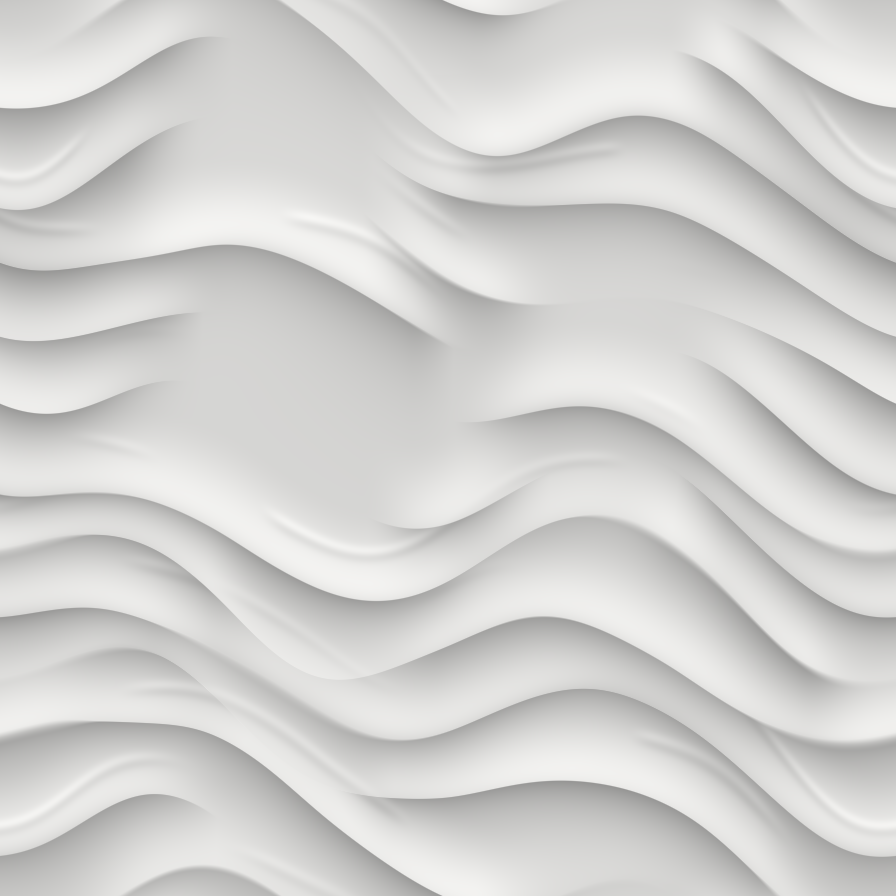
Give the GLSL for this background, as a WebGL 1 fragment shader.

```glsl
precision highp float;
uniform vec2 u_resolution;

const float TAU = 6.2831853;
const float LAYERS = 12.0;  // folds per tile height
const float DRIFT = 3.0;    // folds descended across one tile width

float hash(vec2 p) {
  vec3 q = fract(vec3(p.xyx) * 0.1031);
  q += dot(q, q.yzx + 33.33);
  return fract((q.x + q.y) * q.z);
}

// Smooth value noise that wraps once per unit square
float wrapNoise(vec2 p, vec2 cells, float seed) {
  p *= cells;
  vec2 cell = floor(p);
  vec2 f = p - cell;
  f = f * f * f * (f * (f * 6.0 - 15.0) + 10.0);
  vec2 a = floor(mod(cell + 0.5, cells)) + seed * 19.0;
  vec2 b = floor(mod(cell + 1.5, cells)) + seed * 19.0;
  return mix(mix(hash(a), hash(vec2(b.x, a.y)), f.x),
             mix(hash(vec2(a.x, b.y)), hash(b), f.x), f.y);
}

// Height of the lower edge of one fold
float foldEdge(float x, float index) {
  float level = (index - DRIFT * x) / LAYERS;
  vec2 q = vec2(x, level);
  float wave = 0.047 * cos(TAU * (2.0 * x - 1.44) + 0.7 * sin(TAU * level));
  wave += 0.025 * sin(TAU * (x + level) + 0.6);
  wave += 0.07 * (wrapNoise(q, vec2(3.0, 5.0), 1.0) - 0.5);
  wave += 0.065 * (wrapNoise(q, vec2(4.0, 13.0), 2.0) - 0.5);
  return level + wave;
}

// Tone of a fold at a distance above its edge
float foldTone(float d, vec2 q) {
  float rounding = wrapNoise(q, vec2(3.0, 12.0), 4.0);
  float tone = 0.968 - 0.12 * smoothstep(0.01, 0.10, d);
  tone -= 0.13 * rounding * exp(-d / (0.003 + 0.012 * rounding));

  // Faint crease running along the fold
  float offset = 0.018 + 0.05 * wrapNoise(q, vec2(4.0, 12.0), 5.0);
  float visible = smoothstep(0.5, 0.75, wrapNoise(q, vec2(5.0, 12.0), 6.0));
  float t = (d - offset) / 0.007;
  return tone + 0.11 * visible * t * exp(-min(t * t, 40.0));
}

void main() {
  vec2 p = gl_FragCoord.xy / u_resolution;
  float pixel = 0.8 / min(u_resolution.x, u_resolution.y);
  float tone = 0.86;
  float shadow = 0.0;

  // Stack the folds from bottom to top
  for (int i = 0; i < 27; i++) {
    float index = float(i) - 7.0;
    float edge = foldEdge(p.x, index);
    float slope = (foldEdge(p.x + 0.003, index) - edge) / 0.003;
    float d = (p.y - edge) * inversesqrt(1.0 + slope * slope);
    vec2 q = vec2(p.x, (index - DRIFT * p.x) / LAYERS);

    // Some edges soften or dissolve along their length
    float strength = smoothstep(0.12, 0.42, wrapNoise(q, vec2(3.0, 12.0), 3.0));
    float softness = smoothstep(0.55, 0.95, wrapNoise(q, vec2(4.0, 12.0), 7.0));
    float width = pixel + 0.008 * softness;
    float above = smoothstep(-width, width, d);
    float cover = above * strength;
    tone = mix(tone, foldTone(max(d, 0.0), q), cover);
    shadow *= 1.0 - cover;

    // Shade thrown on the folds below
    float depth = mix(0.21, 0.32, wrapNoise(q, vec2(3.0, 12.0), 8.0));
    float reach = mix(0.022, 0.046, wrapNoise(q, vec2(2.0, 12.0), 9.0));
    float shade = depth * strength * exp(min(d, 0.0) / reach);
    shadow = max(shadow, shade * (1.0 - above));
  }

  // Broad uneven light
  tone += 0.03 * (wrapNoise(p, vec2(3.0, 4.0), 10.0) - 0.5);
  float value = clamp(tone * (1.0 - shadow), 0.0, 0.98);
  gl_FragColor = vec4(value * vec3(1.0, 0.998, 0.99), 1.0);
}
```
